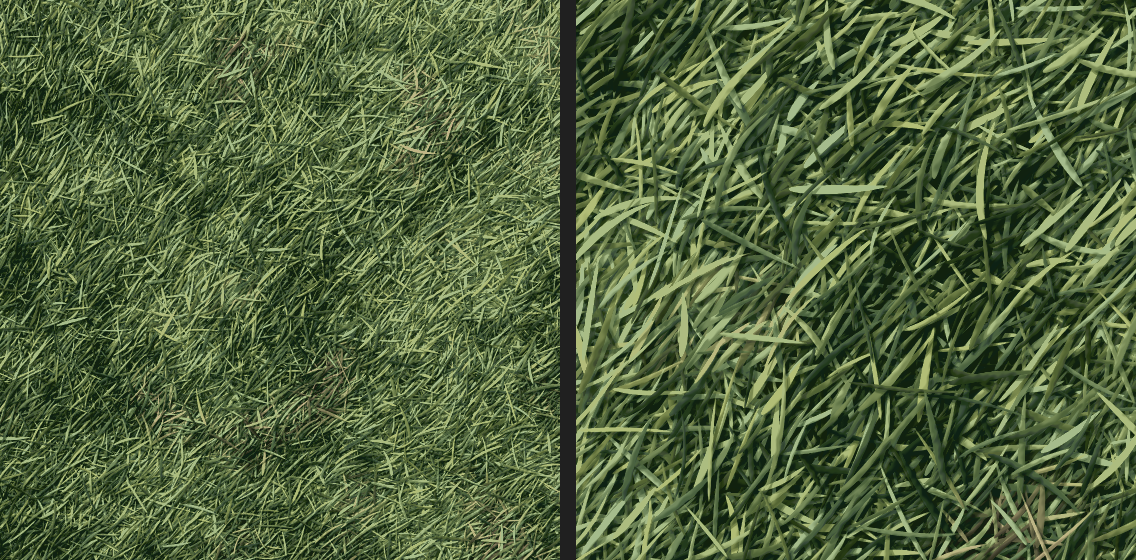
Left: the whole. Right: its middle third, enlarged.
Reproduce this texture procedurally as a Shadertoy shader.

```glsl
// Dense meadow grass seen from above: layered, wind-combed blades with shadows and dry patches.

const int   LAYERS       = 20;
const float CELL_SMALL   = 0.014;   // blade spacing in the lowest layer
const float CELL_LARGE   = 0.042;   // blade spacing in the top layer
const float WIDTH_MIN    = 0.0009;  // half widths of a blade
const float WIDTH_MAX    = 0.0022;
const float BEND         = 0.13;
const float SHADOW       = 0.36;
const vec2  SHADOW_SHIFT = vec2(0.0019, -0.0023);
const float GROUND_TONE  = 0.12;
const float PATCH_LIGHT  = 0.30;    // strength of the light and dark patches
const float GRAIN        = 0.24;    // strength of the fine streaks on the blades

const vec3 DEEP_SHADE = vec3(0.065, 0.13, 0.055);
const vec3 DARK_GREEN = vec3(0.15, 0.23, 0.08);
const vec3 COOL_GREEN = vec3(0.23, 0.29, 0.19);
const vec3 MID_GREEN  = vec3(0.31, 0.39, 0.22);
const vec3 PALE_GREEN = vec3(0.46, 0.54, 0.35);
const vec3 SUNLIT     = vec3(0.66, 0.74, 0.53);
const vec3 DRY_TINT   = vec3(1.16, 0.98, 0.82);
const vec3 WARM_SHIFT = vec3(0.05, 0.005, -0.09);

vec4 hash4(vec2 p) {
    vec4 q = fract(p.xyxy * vec4(0.1031, 0.1030, 0.0973, 0.1099));
    q += dot(q, q.wzxy + 33.33);
    return fract((q.xxyz + q.yzzw) * q.zywx);
}

float cornerGradient(vec2 cell, vec2 offset) {
    return dot(hash4(cell + 71.0).xy * 2.0 - 1.0, offset);
}

// Gradient noise, roughly -0.7 to 0.7
float noise(vec2 p) {
    vec2 i = floor(p), f = p - i;
    vec2 u = f * f * f * (f * (f * 6.0 - 15.0) + 10.0);
    vec2 e = vec2(1.0, 0.0);
    return mix(mix(cornerGradient(i, f), cornerGradient(i + e.xy, f - e.xy), u.x),
               mix(cornerGradient(i + e.yx, f - e.yx), cornerGradient(i + e.xx, f - e.xx), u.x), u.y);
}

// Tone 0..1 to colour; the stops follow each colour's share of the area
vec3 grassRamp(float t) {
    vec3 c = mix(DEEP_SHADE, DARK_GREEN, smoothstep(0.11, 0.27, t));
    c = mix(c, COOL_GREEN, smoothstep(0.28, 0.42, t));
    c = mix(c, MID_GREEN,  smoothstep(0.40, 0.51, t));
    c = mix(c, PALE_GREEN, smoothstep(0.56, 0.78, t));
    return mix(c, SUNLIT,  smoothstep(0.83, 1.00, t));
}

// Blade frame: x = position along (-1..1), y = distance across the curved midrib
vec2 bladeFrame(vec2 p, vec2 dir, float halfLen, float bend) {
    float along = dot(p, dir) / halfLen;
    float across = dot(p, vec2(-dir.y, dir.x));
    return vec2(along, across - bend * halfLen * along * along);
}

// Coverage of a blade that tapers to its tip
float bladeMask(vec2 q, float width, float soft) {
    float taper = width * sqrt(max(1.0 - q.x * q.x, 0.0)) * (1.0 - 0.35 * q.x);
    float ends = step(abs(q.x), 1.0);
    return ends * clamp((taper - abs(q.y)) / soft + 0.5, 0.0, 1.0) * smoothstep(0.0, 0.0008, taper);
}

void mainImage(out vec4 fragColor, in vec2 fragCoord) {
    vec2 uv = fragCoord / iResolution.y;
    float pixel = 1.0 / iResolution.y;

    // Broad fields: lean direction, light and dryness
    float flow = 0.85 + 0.30 * (uv.y - 0.5) - 0.35 * (uv.x - 0.5) + 0.6 * noise(uv * 4.0 + 3.0);
    float light = 0.16 * (uv.x - 0.5) + 0.10 * (uv.y - 0.5)
                + PATCH_LIGHT * (noise(uv * 4.5 + 17.0) + noise(uv * 13.0 + 41.0) + 0.8 * noise(uv * 30.0 + 5.0));
    float dryness = smoothstep(0.08, 0.45, noise(uv * 6.0 + 29.0) + 0.25 * (uv.x - uv.y));

    float tone = GROUND_TONE + 0.35 * noise(uv * 110.0);
    float warmth = 0.2 + noise(uv * 40.0);

    // Paint the blades from the ground up
    for (int layer = 0; layer < LAYERS; layer++) {
        float depth = float(layer) / float(LAYERS - 1);
        float cellSize = mix(CELL_SMALL, CELL_LARGE, depth * depth);
        vec2 grid = uv / cellSize + float(layer) * vec2(17.37, 29.71) + 50.0;
        vec2 home = floor(grid);
        for (int j = -1; j <= 1; j++)
        for (int i = -1; i <= 1; i++) {
            vec2 cell = home + vec2(i, j);
            vec4 place = hash4(cell + float(layer) * 7.0);
            vec4 look = hash4(cell + float(layer) * 13.0 + 211.0);

            float stray = place.z * 2.0 - 1.0;
            float angle = flow + stray * (0.28 + 1.2 * stray * stray);
            vec2 dir = vec2(cos(angle), sin(angle));
            float halfLen = cellSize * mix(0.45, 0.95, place.w);
            float width = mix(WIDTH_MIN, WIDTH_MAX, look.y * look.y) * (0.9 + 0.3 * depth);
            float bend = BEND * (look.z * 2.0 - 1.0);
            vec2 p = (grid - cell - place.xy) * cellSize;

            vec2 q = bladeFrame(p, dir, halfLen, bend);
            vec2 s = bladeFrame(p - SHADOW_SHIFT, dir, halfLen, bend);
            tone *= 1.0 - SHADOW * bladeMask(s, width * 1.2, 0.002);

            float cover = bladeMask(q, width, pixel);
            float bladeTone = 0.09 + 0.92 * look.x + 0.30 * depth
                            + 0.14 * clamp(q.y / width, -1.0, 1.0) + 0.10 * q.x;
            tone = mix(tone, bladeTone, cover);
            warmth = mix(warmth, look.w - 0.5, cover);
        }
    }

    // Fine streaks that follow the lean of the grass
    vec2 lean = vec2(cos(0.85), sin(0.85));
    vec2 streak = vec2(dot(uv, lean) * 130.0, dot(uv, vec2(-lean.y, lean.x)) * 260.0);
    tone += light + GRAIN * noise(streak + 400.0);

    // Colour: ramp, then yellower sunlit blades, bluer shade and dry straw
    vec3 color = grassRamp(clamp(tone, 0.0, 1.0));
    float sunWarmth = warmth + 0.5 * smoothstep(0.3, 0.9, tone) - 0.25;
    color += sunWarmth * WARM_SHIFT * (0.25 + color.g);
    float dryBlend = dryness * smoothstep(-0.1, 0.5, warmth) * 0.7;
    color = mix(color, dot(color, vec3(0.3, 0.59, 0.11)) * DRY_TINT, dryBlend);
    fragColor = vec4(clamp(color, 0.0, 1.0), 1.0);
}
```
